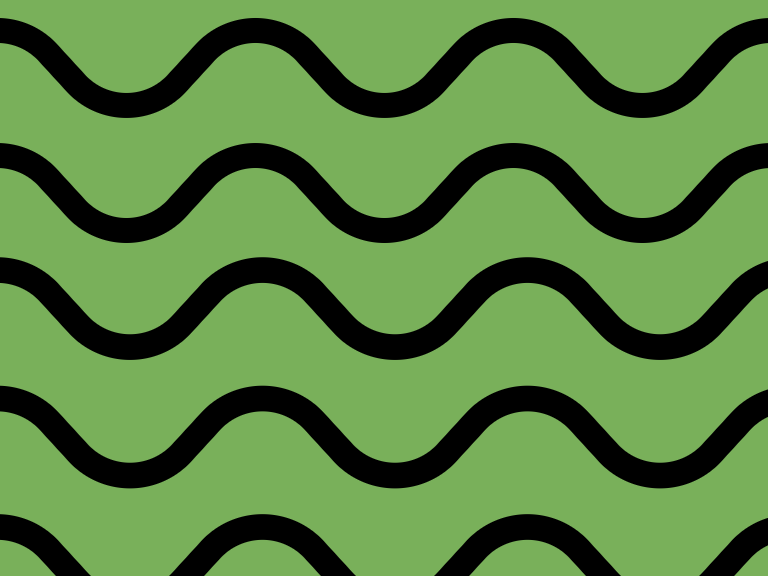
Give the GLSL for this pattern, as a WebGL 1 fragment shader.

```glsl
precision highp float;
// Black wavy stripes on green, in two bands of slightly different scale.

uniform vec2 u_resolution;

#define GROUND vec3(0.475, 0.692, 0.354)
#define INK vec3(0.0)
#define SEAM 0.3255          // depth where the lower band starts, in canvas widths
#define UPPER_PERIOD 0.3359  // wavelength in canvas widths
#define LOWER_PERIOD 0.3451
#define UPPER_MID 0.0885     // depth of each band's first centre line
#define LOWER_MID 0.4018
#define CREST_X -0.0033      // position of the first crest
#define PITCH 0.4847         // remaining values are in wavelengths
#define AMPLITUDE 0.1453
#define BEND_RADIUS 0.2655
#define STROKE 0.0969

// Distance to a wave of circular bends joined by straight tangents.
// p lies between a crest (x = -0.25) and a trough (x = 0.25).
float waveDistance(vec2 p) {
  vec2 centre = vec2(0.25, BEND_RADIUS - AMPLITUDE);
  float c2 = dot(centre, centre);
  float halfStraight = sqrt(c2 - BEND_RADIUS * BEND_RADIUS);
  vec2 along = vec2(dot(centre, vec2(halfStraight, BEND_RADIUS)),
                    dot(centre, vec2(-BEND_RADIUS, halfStraight))) / c2;

  // The half wave is point-symmetric about its middle.
  if (dot(p, along) < 0.0) p = -p;
  if (dot(p, along) < halfStraight) return abs(p.x * along.y - p.y * along.x);
  return abs(length(p - centre) - BEND_RADIUS);
}

void main() {
  float x = gl_FragCoord.x / u_resolution.x;
  float depth = (u_resolution.y - gl_FragCoord.y) / u_resolution.x;

  // Pick the band's scale and first row.
  float lower = step(SEAM, depth);
  float period = mix(UPPER_PERIOD, LOWER_PERIOD, lower);
  float firstMid = mix(UPPER_MID, LOWER_MID, lower);

  // Repeat the rows and mirror each wavelength about its crest.
  float u = (x - CREST_X) / period;
  float v = (firstMid - depth) / period;
  vec2 p = vec2(abs(fract(u + 0.5) - 0.5) - 0.25,
                mod(v + 0.5 * PITCH, PITCH) - 0.5 * PITCH);

  // Stroke with a one-pixel soft edge.
  float pixel = 1.0 / (u_resolution.x * period);
  float edge = waveDistance(p) - 0.5 * STROKE;
  float ink = clamp(0.5 - edge / pixel, 0.0, 1.0);
  gl_FragColor = vec4(mix(GROUND, INK, ink), 1.0);
}
```
